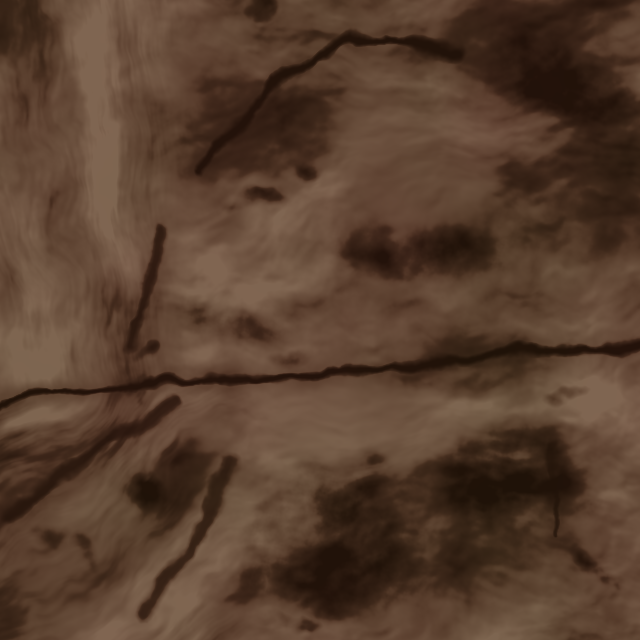
A three.js fragment shader for this texture:

```glsl
varying vec2 vUv;

#define SHADOW vec3(0.13, 0.07, 0.035)
#define EARTH vec3(0.32, 0.215, 0.15)
#define PALE vec3(0.48, 0.38, 0.30)
#define BASE_TONE 0.69
#define ROCK_CONTRAST 1.35
#define RELIEF 1.5
#define WARP 0.13
#define CRACK_WARP 0.045
#define SPOTS 16

float hash(vec2 p) {
  return fract(sin(dot(p, vec2(127.1, 311.7))) * 43758.5453);
}

float noise(vec2 p) {
  vec2 i = floor(p);
  vec2 f = fract(p);
  f = f * f * f * (f * (f * 6.0 - 15.0) + 10.0);
  float low = mix(hash(i), hash(i + vec2(1.0, 0.0)), f.x);
  float high = mix(hash(i + vec2(0.0, 1.0)), hash(i + 1.0), f.x);
  return mix(low, high, f.y);
}

float fbm(vec2 p) {
  float sum = 0.0;
  float amplitude = 0.516;
  for (int i = 0; i < 5; i++) {
    sum += amplitude * noise(p);
    p = mat2(1.6, 1.2, -1.2, 1.6) * p + 7.3;
    amplitude *= 0.5;
  }
  return sum;
}

vec2 warp(vec2 p, float frequency) {
  return vec2(fbm(p * frequency + 3.7), fbm(p * frequency + 19.2)) - 0.5;
}

// Noise drawn out along the given angle
float strata(vec2 p, float angle, vec2 frequency) {
  float c = cos(angle);
  float s = sin(angle);
  return fbm(vec2(c * p.x + s * p.y, c * p.y - s * p.x) * frequency);
}

// Upright folds upper left, slanted slabs lower left, flat beds elsewhere
float height(vec2 p) {
  float above = smoothstep(-0.03, 0.03, p.y - 0.375 - 0.09 * p.x);
  float folds = above * (1.0 - smoothstep(0.17, 0.33, p.x));
  float slabs = (1.0 - above) * (1.0 - smoothstep(0.27, 0.43, p.x));
  vec2 q = p + WARP * warp(p, 4.0);
  float h = strata(q, 0.12, vec2(4.0, 7.0));
  h = mix(h, strata(q, 1.75, vec2(3.0, 11.0)), folds);
  return mix(h, strata(q, 0.7, vec2(3.0, 12.0)), slabs);
}

float blob(vec2 p, vec2 center, vec2 radius, float inner) {
  return 1.0 - smoothstep(inner, 1.0, length((p - center) / radius));
}

// Ragged dark core with a soft shaded rim
float crack(vec2 p, vec2 a, vec2 b, float width) {
  vec2 ab = b - a;
  float along = clamp(dot(p - a, ab) / dot(ab, ab), 0.0, 1.0);
  float d = length(p - a - ab * along);
  float w = width * (0.35 + 1.2 * noise(p * 23.0));
  return 0.75 * (1.0 - smoothstep(0.15 * w, w, d)) + 0.25 * exp(-d * d / (7.0 * width * width));
}

float cracks(vec2 p) {
  float c = crack(p, vec2(-0.05, 0.37), vec2(1.05, 0.47), 0.011);
  c = max(c, crack(p, vec2(0.32, 0.74), vec2(0.42, 0.865), 0.016));
  c = max(c, crack(p, vec2(0.42, 0.865), vec2(0.56, 0.945), 0.014));
  c = max(c, crack(p, vec2(0.56, 0.945), vec2(0.71, 0.915), 0.014));
  c = max(c, 0.75 * crack(p, vec2(0.21, 0.46), vec2(0.25, 0.64), 0.010));
  c = max(c, 0.75 * crack(p, vec2(0.0, 0.2), vec2(0.28, 0.37), 0.017));
  c = max(c, 0.7 * crack(p, vec2(0.22, 0.03), vec2(0.37, 0.27), 0.015));
  return max(c, 0.7 * crack(p, vec2(0.86, 0.17), vec2(0.86, 0.3), 0.012));
}

// Eroded hollows and small scattered pits
float hollows(vec2 p) {
  float d = 0.65 * blob(p, vec2(0.53, 0.23), vec2(0.12, 0.08), 0.35);
  d = max(d, 0.45 * blob(p, vec2(0.52, 0.16), vec2(0.17, 0.16), 0.65));
  d = max(d, 0.6 * blob(p, vec2(0.64, 0.6), vec2(0.19, 0.075), 0.1));
  d = max(d, 0.6 * blob(p, vec2(0.88, 0.86), vec2(0.15, 0.07), 0.2));
  d = max(d, 0.5 * blob(p, vec2(0.82, 0.24), vec2(0.14, 0.10), 0.4));
  d = max(d, 0.45 * blob(p, vec2(0.38, 0.49), vec2(0.12, 0.06), 0.2));
  for (int i = 0; i < SPOTS; i++) {
    float id = float(i);
    vec2 center = vec2(hash(vec2(id, 2.3)), hash(vec2(id, 8.1)));
    float size = mix(0.018, 0.045, hash(vec2(id, 5.7)));
    d = max(d, 0.5 * blob(p, center, vec2(1.2, 0.8) * size, 0.1));
  }
  return d;
}

void main() {
  vec2 p = vUv;
  vec2 bent = p + WARP * warp(p, 7.0);
  float h = height(p);
  float grain = fbm(p * 17.0 + 4.0);

  // Smooth pale slabs
  float slab = blob(bent, vec2(0.63, 0.75), vec2(0.17, 0.13), 0.5);
  slab = max(slab, blob(bent, vec2(0.61, 0.33), vec2(0.22, 0.06), 0.6));
  slab = max(slab, 0.8 * blob(bent, vec2(0.13, 0.12), vec2(0.2, 0.16), 0.5));

  // Rock tone and light falling from above
  float tone = BASE_TONE + ROCK_CONTRAST * (h - 0.5) * (1.0 - 0.5 * slab);
  tone += RELIEF * (h - height(p + vec2(-0.005, 0.009))) * (1.0 - 0.5 * slab);
  tone += 0.35 * (grain - 0.5) * (1.0 - 0.8 * slab) + 0.13 * slab;

  // Hollows and cracks
  tone -= hollows(bent) * (0.75 + 1.4 * (0.5 - grain));
  tone = mix(tone, 0.0, cracks(p + CRACK_WARP * warp(p, 11.0)));
  tone = clamp(tone, 0.0, 1.05);

  // Brown ramp with a slight shift between rose and olive
  vec3 color = mix(SHADOW, EARTH, smoothstep(0.0, 1.0, tone * 1.0) * 0.3 + tone * 1.1);
  color = mix(color, mix(EARTH, PALE, (tone - 0.5) * 2.0), smoothstep(0.4, 0.6, tone));
  color += vec3(0.03, -0.005, 0.015) * (fbm(p * 5.0 + 31.0) - 0.5);
  gl_FragColor = vec4(color, 1.0);
}
```
